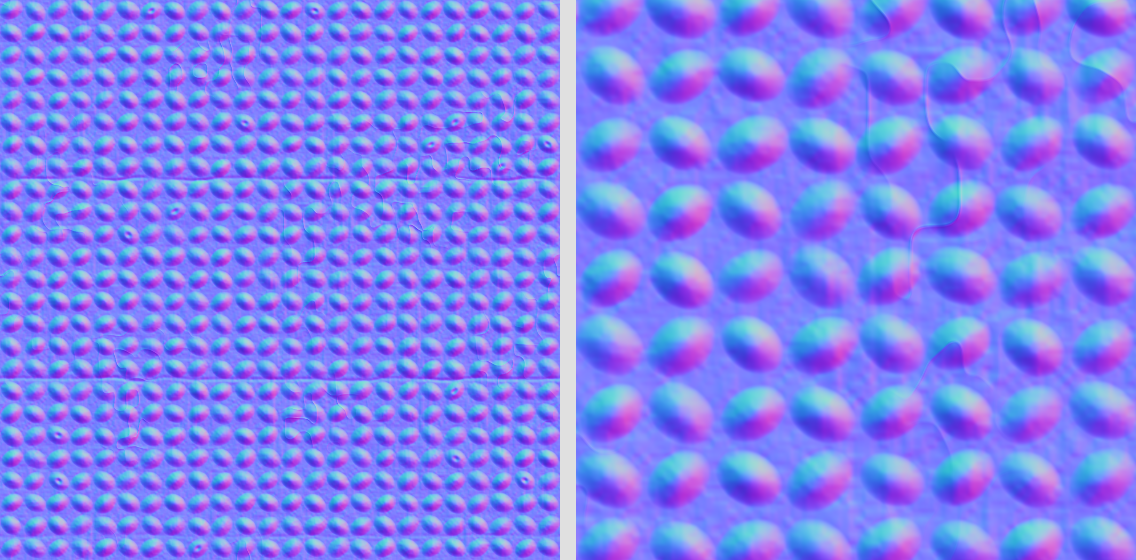
Left: the whole. Right: its middle third, enlarged.
This texture map is drawn by a WebGL 1 fragment shader. Its source:

```glsl
precision highp float;

uniform vec2 u_resolution;

const vec2 GRID = vec2(24.0, 25.0);         // bumps across and down
const vec2 BUMP_CENTRE = vec2(0.50, 0.53);  // within a cell
const vec2 BUMP_RADII = vec2(0.54, 0.41);   // long and short, in cells
const float BUMP_HEIGHT = 0.235;
const float BUMP_ANGLE = 0.62;
const float POSITION_JITTER = 0.07;
const float ANGLE_JITTER = 0.30;
const float DENT_CHANCE = 0.02;
const float DENT_DEPTH = 0.13;
const vec3 SEAM_ROWS = vec3(1.05, 8.06, 17.0);
const vec3 SEAM_DEPTHS = vec3(0.018, 0.045, 0.055);
const float SEAM_WIDTH = 0.09;
const float SWELL = 0.05;
const float GRIT = 0.022;
const float GRAIN = 0.013;
const float STREAK = 0.024;
const float WRINKLE = 0.028;
const float SAMPLE_STEP = 0.001;

float hash(vec2 p) {
  vec3 q = fract(p.xyx * 0.1031);
  q += dot(q, q.yzx + 33.33);
  return fract((q.x + q.y) * q.z);
}

// Value noise on a lattice that wraps at the canvas edges
float noise(vec2 uv, vec2 lattice) {
  vec2 p = uv * lattice;
  vec2 i = floor(p);
  vec2 f = p - i;
  f = f * f * f * (f * (f * 6.0 - 15.0) + 10.0);
  vec2 lo = mod(i, lattice);
  vec2 hi = mod(i + 1.0, lattice);
  vec2 seed = lattice.yx * 1.7;
  float bottom = mix(hash(lo + seed), hash(vec2(hi.x, lo.y) + seed), f.x);
  float top = mix(hash(vec2(lo.x, hi.y) + seed), hash(hi + seed), f.x);
  return mix(bottom, top, f.y);
}

// One oval dome; its lean alternates like a checkerboard
float bump(vec2 p, vec2 cell) {
  vec2 id = mod(cell, GRID);
  vec2 jitter = vec2(hash(id + 3.1), hash(id + 17.7)) - 0.5;
  vec2 d = p - cell - BUMP_CENTRE - jitter * POSITION_JITTER;

  float lean = 1.0 - 2.0 * mod(id.x + id.y, 2.0);
  float angle = lean * (BUMP_ANGLE + ANGLE_JITTER * (hash(id + 41.3) - 0.5));
  vec2 axis = vec2(cos(angle), sin(angle));
  float size = 0.93 + 0.12 * hash(id + 59.9);
  vec2 q = vec2(dot(d, axis), dot(d, vec2(-axis.y, axis.x))) / (BUMP_RADII * size);

  float r2 = dot(q, q);
  float dome = max(1.0 - r2, 0.0);
  float h = BUMP_HEIGHT * (0.85 + 0.3 * hash(id + 73.2)) * dome * dome;
  float dented = step(hash(id + 97.4), DENT_CHANCE);
  return h - dented * DENT_DEPTH * exp(-14.0 * r2);
}

float bumps(vec2 uv) {
  vec2 p = uv * GRID;
  vec2 cell = floor(p);
  float h = 0.0;
  for (int y = -1; y <= 1; y++) {
    for (int x = -1; x <= 1; x++) {
      h += bump(p, cell + vec2(float(x), float(y)));
    }
  }
  return h;
}

// Uneven horizontal grooves between panels
float seams(vec2 uv) {
  float waver = 0.16 * (noise(uv, vec2(20.0, 3.0)) - 0.5);
  vec3 d = (uv.y * GRID.y + waver - SEAM_ROWS) / SEAM_WIDTH;
  float strength = 0.25 + noise(uv, vec2(14.0, 5.0));
  return -strength * dot(SEAM_DEPTHS, exp(-d * d));
}

// Vertical drag marks, patches of wrinkles and overall roughness
float wear(vec2 uv) {
  float h = SWELL * noise(uv, vec2(26.0));
  h += GRIT * noise(uv, vec2(97.0));
  h += GRAIN * noise(uv, vec2(211.0));

  float streaked = smoothstep(0.45, 0.85, noise(uv, vec2(24.0, 4.0)));
  h += STREAK * streaked * noise(uv, vec2(150.0, 16.0));

  float wrinkled = smoothstep(0.55, 0.85, noise(uv, vec2(9.0, 8.0)));
  vec2 warp = vec2(noise(uv, vec2(31.0)), noise(uv, vec2(37.0))) - 0.5;
  float ridge = 1.0 - abs(2.0 * noise(uv + warp * 0.02, vec2(42.0, 38.0)) - 1.0);
  return h + WRINKLE * wrinkled * pow(ridge, 5.0);
}

float height(vec2 uv) {
  return bumps(uv) + seams(uv) + wear(uv);
}

void main() {
  vec2 uv = gl_FragCoord.xy / u_resolution;

  // Surface normal from central differences, stored as colour
  vec2 e = vec2(SAMPLE_STEP, 0.0);
  vec2 slope = vec2(height(uv + e.xy) - height(uv - e.xy),
                    height(uv + e.yx) - height(uv - e.yx));
  slope /= 2.0 * SAMPLE_STEP * GRID.x;
  vec3 normal = normalize(vec3(-slope, 1.0));
  gl_FragColor = vec4(0.5 + 0.5 * normal, 1.0);
}
```
